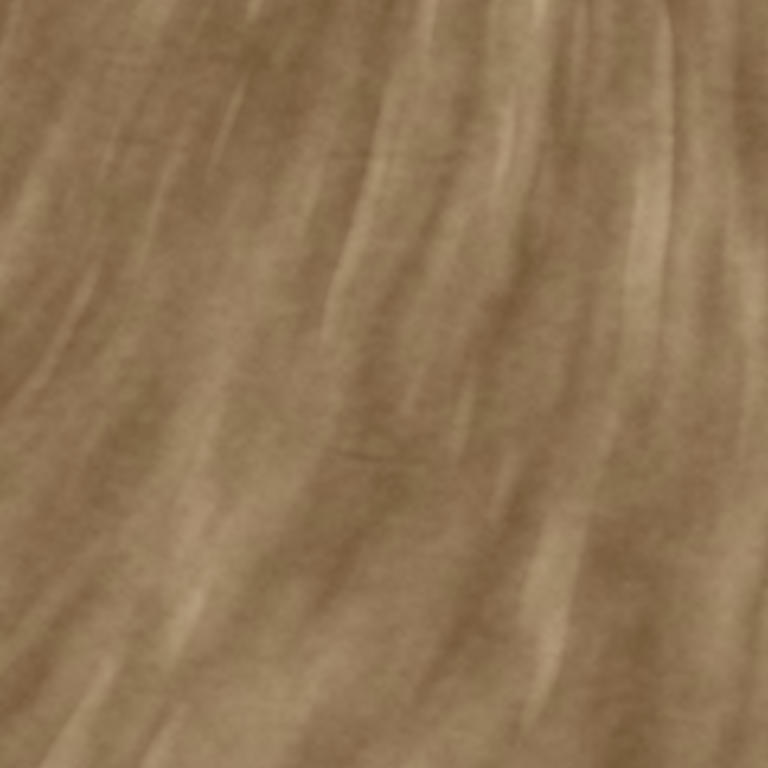
A three.js fragment shader for this texture:

```glsl
// Soft brown cloth with long folds that lean right and straighten to the right.
// Stretched noise in a curved coordinate makes the folds and pale ridges;
// short cross creases and a fine mottle finish the surface.
varying vec2 vUv;

float hash(vec2 p) {
  return fract(sin(dot(p, vec2(127.1, 311.7))) * 43758.5453);
}

// Value noise along one column of cells, shifted at random to hide the grid
float columnNoise(float column, float y) {
  y += 7.0 * hash(vec2(column, 3.7));
  float row = floor(y);
  float blend = smoothstep(0.0, 1.0, y - row);
  return mix(hash(vec2(column, row)), hash(vec2(column, row + 1.0)), blend);
}

float noise(vec2 p) {
  float column = floor(p.x);
  float blend = smoothstep(0.0, 1.0, p.x - column);
  return mix(columnNoise(column, p.y), columnNoise(column + 1.0, p.y), blend);
}

// Folds from broad to small, centred on zero
float folds(vec2 cloth) {
  float broad = noise(cloth * vec2(10.0, 2.0) + 4.0) - 0.5;
  float medium = noise(cloth * vec2(18.0, 3.6) + 31.0) - 0.5;
  float small = noise(cloth * vec2(34.0, 9.0) + 57.0) - 0.5;
  return 0.115 * broad + 0.1 * medium + 0.045 * small;
}

// Narrow pale crests, brightest in the middle of their length
float ridges(vec2 cloth) {
  float crest = noise(cloth * vec2(22.0, 5.0) + 83.0);
  return 0.085 * smoothstep(0.62, 1.0, crest);
}

// Short, thin, nearly level wrinkles with a pale lower lip
float creases(vec2 uv) {
  float shade = 0.0;
  for (int i = 0; i < 9; i++) {
    float id = float(i);
    vec2 center = vec2(hash(vec2(id, 11.3)), 0.4 + 0.55 * hash(vec2(id, 23.9)));
    vec2 d = uv - center;
    float tilt = 0.3 * (hash(vec2(id, 41.1)) - 0.5);
    float halfLength = 0.03 + 0.035 * hash(vec2(id, 5.7));
    float off = d.y - tilt * d.x - 1.2 * d.x * d.x;
    float fade = exp(-pow(d.x / halfLength, 2.0));
    float groove = exp(-pow(off / 0.006, 2.0));
    float lip = exp(-pow((off + 0.014) / 0.007, 2.0));
    shade += fade * (0.5 * lip - groove) * (0.4 + 0.6 * hash(vec2(id, 67.3)));
  }
  return 0.032 * shade;
}

void main() {
  // Curved cloth coordinates: x across the folds, y along them
  float lean = 1.12 - 0.9 * vUv.x;
  float across = vUv.x - lean * vUv.y + 0.12 * vUv.y * vUv.y;
  across += 0.09 * (noise(vUv * 3.4 + 13.0) - 0.5);
  across += 0.022 * (noise(vUv * 12.0 + 29.0) - 0.5);
  vec2 cloth = vec2(across, vUv.y + 0.4 * vUv.x);
  vec2 upright = vec2(mix(across, vUv.x, 0.35), vUv.y);

  float tone = folds(cloth) + ridges(upright) + creases(vUv);

  // Soft blotches, a fine mottle and a faint drift between pink and olive
  tone += 0.03 * (noise(vUv * vec2(24.0, 20.0) + 45.0) - 0.5);
  tone += 0.034 * (noise(vUv * vec2(55.0, 70.0)) - 0.5);
  tone += 0.024 * (noise(vUv * 120.0 + 9.0) - 0.5);
  float drift = noise(vUv * 22.0 + 71.0) - 0.5;

  vec3 brown = vec3(0.548, 0.446, 0.32);
  vec3 color = brown + tone * vec3(1.0, 1.08, 1.05);
  color += drift * vec3(0.01, -0.006, 0.008);
  gl_FragColor = vec4(color, 1.0);
}
```
